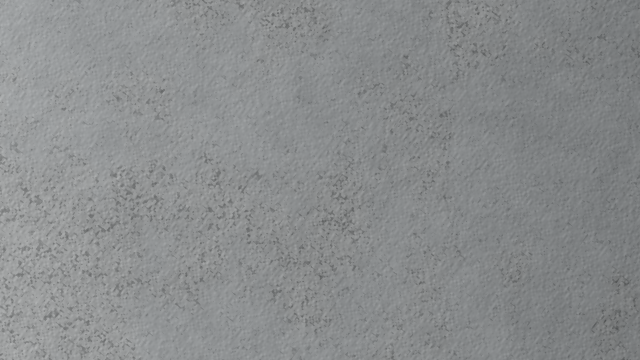
Give the GLSL for this texture, as a Shadertoy shader.

```glsl
// Side-lit grey concrete plaster with fine grain and clustered dark pits.

float hash(vec2 p) {
    vec3 q = fract(vec3(p.xyx) * 0.1031);
    q += dot(q, q.yzx + 33.33);
    return fract((q.x + q.y) * q.z);
}

float noise(vec2 p) {
    vec2 cell = floor(p), f = fract(p);
    f = f * f * (3.0 - 2.0 * f);
    float low = mix(hash(cell), hash(cell + vec2(1, 0)), f.x);
    float high = mix(hash(cell + vec2(0, 1)), hash(cell + vec2(1, 1)), f.x);
    return mix(low, high, f.y);
}

// Turned lattice, so that grains do not line up with the canvas
vec2 turn(vec2 p) {
    return mat2(0.8, 0.6, -0.6, 0.8) * p;
}

// Layered noise with a mean of one half
float fbm(vec2 p) {
    float sum = 0.0, weight = 0.5, total = 0.0;
    for (int i = 0; i < 5; i++) {
        sum += weight * noise(p);
        total += weight;
        weight *= 0.65;
        p = turn(p) * 2.03 + 17.3;
    }
    return sum / total;
}

// Height of the rough skin
float skin(vec2 p) {
    return 0.6 * noise(turn(p) * 150.0 + 60.0) + 0.4 * noise(p * 85.0 + 40.0);
}

void mainImage(out vec4 fragColor, in vec2 fragCoord) {
    vec2 uv = fragCoord / iResolution.xy;
    vec2 p = fragCoord / iResolution.y;

    // Light falling off from left to right
    float tone = mix(0.612, 0.492, smoothstep(-0.25, 1.15, uv.x));
    tone += 0.02 * exp(-9.0 * uv.x) - 0.02 * smoothstep(0.75, 1.0, uv.x);

    // Faint stains and smaller mottling
    tone += 0.045 * (fbm(p * 2.6 + 5.0) - 0.5);
    tone += 0.06 * (fbm(p * 18.0 + 31.0) - 0.5);

    // Grain shaded from the upper left
    vec2 toLight = vec2(-0.0038, 0.0026);
    float worn = smoothstep(0.38, 0.66, fbm(p * vec2(3.6, 3.1) + 11.0));
    float relief = skin(p) - skin(p + toLight);
    tone += relief * mix(0.10, 0.14, worn);

    // Tiny dark pits, crowded where the surface is worn
    float pores = 0.7 * noise(turn(p) * 175.0 + 70.0) + 0.3 * noise(p * 55.0 + 9.0);
    float edge = mix(0.67, 0.52, worn);
    tone -= 0.12 * smoothstep(edge, edge + 0.32, pores) * mix(0.7, 1.0, worn);

    // Cool tint, strongest in the smooth areas
    vec3 tint = mix(vec3(-0.009, 0.002, 0.007), vec3(-0.005, 0.002, 0.003), worn);
    fragColor = vec4(clamp(tone + 0.008 + tint, 0.0, 1.0), 1.0);
}
```
